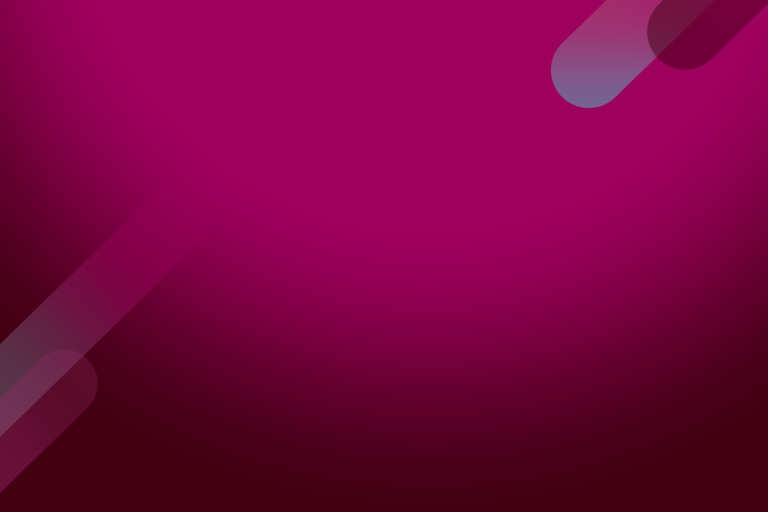
This background is drawn by a WebGL 1 fragment shader. Its source:

```glsl
precision highp float;

uniform vec2 u_resolution;

#define ASPECT 1.5
#define BRIGHT vec3(0.62, 0.0, 0.365)
#define DARK vec3(0.26, 0.0, 0.075)
#define TEAL vec3(0.32, 0.74, 0.77)
#define ROSE vec3(0.66, 0.50, 0.54)
#define HAZE vec3(0.46, 0.50, 0.57)
#define PINK vec3(0.62, 0.16, 0.42)
#define GLOW_CENTER vec2(0.84, 1.29)
#define GLOW_RADII vec2(1.0, 1.045)
#define SLANT vec2(0.716, 0.698)

// Distance along a bar from its rounded tip.
float along(vec2 p, vec2 tip, vec2 dir) {
    return max(dot(p - tip, dir), 0.0);
}

// Smooth coverage of an endless bar with one rounded tip.
float bar(vec2 p, vec2 tip, vec2 dir, float radius) {
    float d = length(p - tip - dir * along(p, tip, dir)) - radius;
    float edge = 0.75 / u_resolution.y;
    return 1.0 - smoothstep(-edge, edge, d);
}

void main() {
    vec2 p = gl_FragCoord.xy / u_resolution * vec2(ASPECT, 1.0);

    // Wide elliptical glow from above
    float reach = length((p - GLOW_CENTER) / GLOW_RADII);
    vec3 color = mix(BRIGHT, DARK, smoothstep(0.69, 1.25, reach));

    // Long band fading out toward the centre
    vec2 bandStart = vec2(-0.2, 0.042);
    float t = along(p, bandStart, SLANT);
    vec3 bandColor = mix(HAZE, BRIGHT, smoothstep(0.25, 0.66, t));
    float bandAlpha = 0.43 * (1.0 - smoothstep(0.55, 1.02, t));
    color = mix(color, bandColor, bandAlpha * bar(p, bandStart, SLANT, 0.065));

    // Short pink bar at lower left
    vec2 pinkTip = vec2(0.125, 0.251);
    t = along(p, pinkTip, -SLANT);
    float pinkAlpha = mix(0.26, 0.42, smoothstep(0.0, 0.22, t));
    color = mix(color, PINK, pinkAlpha * bar(p, pinkTip, -SLANT, 0.066));

    // Teal bar at upper right
    vec2 tealTip = vec2(1.150, 0.863);
    t = along(p, tealTip, SLANT);
    float height = smoothstep(0.79, 1.0, p.y);
    vec3 tealColor = mix(TEAL, ROSE, height);
    float tealAlpha = mix(0.52, 0.36, height) * (1.0 - smoothstep(0.05, 0.55, t));
    color = mix(color, tealColor, tealAlpha * bar(p, tealTip, SLANT, 0.074));

    // Shadow bar over it
    vec2 shadowTip = vec2(1.338, 0.938);
    t = along(p, shadowTip, SLANT);
    float shadowAlpha = mix(0.50, 0.38, smoothstep(0.0, 0.25, t));
    color = mix(color, DARK, shadowAlpha * bar(p, shadowTip, SLANT, 0.074));

    gl_FragColor = vec4(color, 1.0);
}
```
